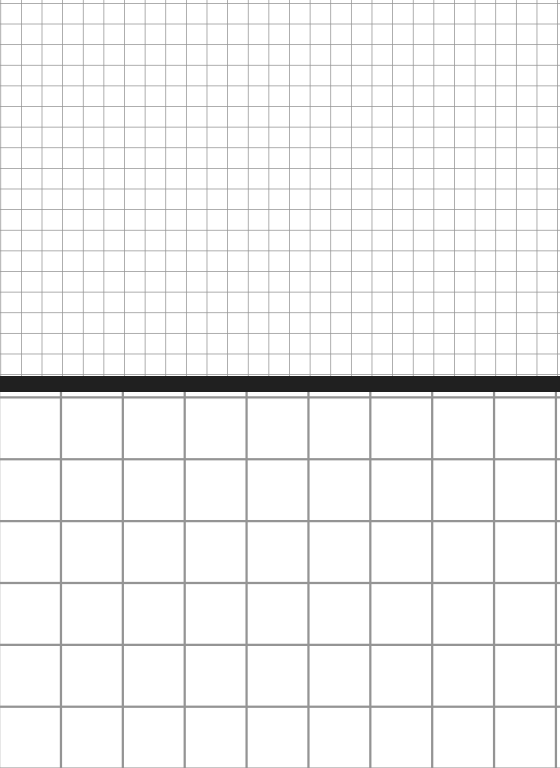
Top: the whole. Bottom: its middle third, enlarged.
Give the GLSL for this pattern, as a Shadertoy shader.

```glsl
// Square graph-paper grid: thin grey ruled lines on white.

const vec3 PAPER_COLOR = vec3(1.0);
const vec3 LINE_COLOR = vec3(0.58);

// Lengths are fractions of the canvas height.
const float CELL_SIZE = 0.05485;
const float LINE_WIDTH = 0.002;
const vec2 LEFT_TOP_LINE = vec2(0.0020, 0.9910);

// Signed offset to the nearest multiple of the spacing, on each axis.
vec2 nearestLineOffset(vec2 position, float spacing) {
    return (fract(position / spacing + 0.5) - 0.5) * spacing;
}

// Share of a pixel covered by a line, on each axis.
vec2 lineCoverage(vec2 offset, float width, float pixelSize) {
    vec2 upper = min(offset + 0.5 * pixelSize, vec2(0.5 * width));
    vec2 lower = max(offset - 0.5 * pixelSize, vec2(-0.5 * width));
    return clamp((upper - lower) / pixelSize, 0.0, 1.0);
}

// Union of the vertical and horizontal rulings.
float gridMask(vec2 position, float spacing, float width, float pixelSize) {
    vec2 offset = nearestLineOffset(position, spacing);
    vec2 coverage = lineCoverage(offset, width, pixelSize);
    return 1.0 - (1.0 - coverage.x) * (1.0 - coverage.y);
}

void mainImage(out vec4 fragColor, in vec2 fragCoord) {
    float pixelSize = 1.0 / iResolution.y;
    vec2 position = fragCoord * pixelSize - LEFT_TOP_LINE;

    float ink = gridMask(position, CELL_SIZE, LINE_WIDTH, pixelSize);
    fragColor = vec4(mix(PAPER_COLOR, LINE_COLOR, ink), 1.0);
}
```
